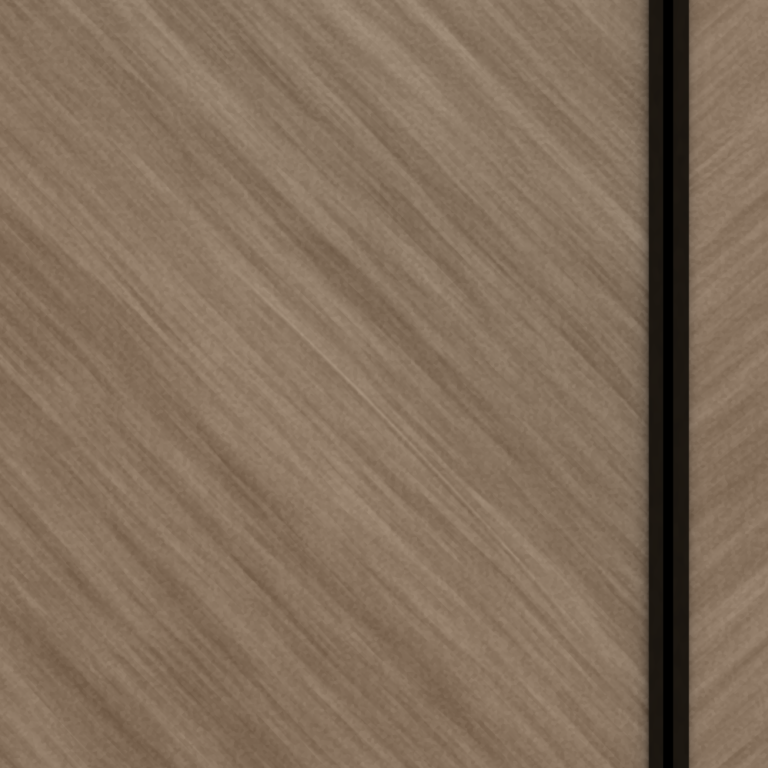
Reproduce this texture procedurally as a WebGL 1 fragment shader.

```glsl
precision highp float;

uniform vec2 u_resolution;

#define PANEL_EDGE_LEFT 0.845
#define PANEL_EDGE_RIGHT 0.897
#define GAP_CENTER 0.870
#define GAP_HALF_WIDTH 0.0065
#define LEFT_ANGLE -0.803
#define RIGHT_ANGLE 0.700
#define WOOD_COLOR vec3(0.538, 0.454, 0.374)
#define FRAME_COLOR vec3(0.108, 0.088, 0.064)
#define GRAIN_STRENGTH 1.0
#define SEAM_ACROSS 0.672

float hash(vec2 cell) {
    return fract(sin(dot(cell, vec2(127.1, 311.7))) * 43758.55);
}

// Smooth cellular noise: random tones blended around jittered cell points.
float cellTone(vec2 p) {
    vec2 cell = floor(p);
    vec2 local = p - cell;
    float tone = 0.0;
    float total = 0.0;
    for (int j = -1; j <= 1; j++) {
        for (int i = -1; i <= 1; i++) {
            vec2 offset = vec2(float(i), float(j));
            vec2 id = cell + offset;
            vec2 jitter = vec2(hash(id), hash(id + 37.3));
            vec2 d = offset + jitter - local;
            float weight = exp(-6.0 * dot(d, d));
            tone += weight * (hash(id + 71.9) - 0.5);
            total += weight;
        }
    }
    return tone / total;
}

// x runs along the fibres, y across them.
vec2 grainSpace(vec2 p, float angle) {
    vec2 along = vec2(cos(angle), sin(angle));
    return vec2(dot(p, along), dot(p, vec2(-along.y, along.x)));
}

float woodGrain(vec2 g) {
    g.y += 0.003 * sin(g.x * 5.0 + g.y * 4.0) + 0.001 * sin(g.x * 17.0 + g.y * 9.0);
    float tone = 0.045 * cellTone(g * vec2(1.6, 13.0));
    tone += 0.060 * cellTone(g * vec2(3.0, 47.0) + 11.0);
    tone += 0.065 * cellTone(g * vec2(6.0, 118.0) + 23.0);
    tone += 0.045 * cellTone(g * vec2(22.0, 210.0) + 41.0);
    return tone * GRAIN_STRENGTH;
}

// Pale fibre with a dark pore line beside it.
float seam(vec2 g) {
    float bow = SEAM_ACROSS + 0.006 - 0.09 * (g.x - 0.05) * (g.x - 0.05);
    float d = g.y - bow;
    float fade = 1.0 - smoothstep(0.15, 0.40, abs(g.x - 0.05));
    float pale = exp(-d * d / 0.000004);
    float dark = exp(-(d + 0.005) * (d + 0.005) / 0.000008);
    return fade * (0.055 * pale - 0.045 * dark);
}

vec3 leftPanel(vec2 p) {
    vec2 g = grainSpace(p, LEFT_ANGLE);
    float tone = woodGrain(g) + seam(g);
    // Light falls off toward the lower left.
    tone += 0.016 * (p.x + p.y - 0.9);
    vec3 color = WOOD_COLOR + tone * vec3(1.0, 1.02, 1.0);
    color += vec3(-0.004, 0.004, 0.007) * smoothstep(0.7, 1.3, p.x + p.y);
    // Occlusion beside the frame.
    float reach = PANEL_EDGE_LEFT - p.x;
    return color * (1.0 - 0.09 * exp(-reach / 0.030) - 0.38 * exp(-reach / 0.006));
}

vec3 rightPanel(vec2 p) {
    float tone = 0.75 * woodGrain(grainSpace(p, RIGHT_ANGLE) + 5.0);
    vec3 color = WOOD_COLOR + vec3(0.004, 0.006, 0.008) + tone;
    color += 0.012 * (p.y - 0.5);
    float reach = p.x - PANEL_EDGE_RIGHT;
    return color * (1.0 - 0.20 * exp(-reach / 0.006));
}

void main() {
    vec2 p = gl_FragCoord.xy / u_resolution;
    float soft = max(1.0 / u_resolution.x, 0.0012);

    vec3 wood = p.x < GAP_CENTER ? leftPanel(p) : rightPanel(p);
    // Fine surface speckle.
    wood += 0.045 * cellTone(p * 230.0);

    // Frame strips with the black gap between them.
    float gap = 1.0 - smoothstep(-soft, soft, abs(p.x - GAP_CENTER) - GAP_HALF_WIDTH);
    vec3 frame = mix(FRAME_COLOR, vec3(0.0), gap);
    frame *= 1.0 + 0.12 * cellTone(p * vec2(120.0, 60.0));

    float inFrame = smoothstep(PANEL_EDGE_LEFT - soft, PANEL_EDGE_LEFT + soft, p.x);
    inFrame *= 1.0 - smoothstep(PANEL_EDGE_RIGHT - soft, PANEL_EDGE_RIGHT + soft, p.x);
    gl_FragColor = vec4(clamp(mix(wood, frame, inFrame), 0.0, 1.0), 1.0);
}
```
